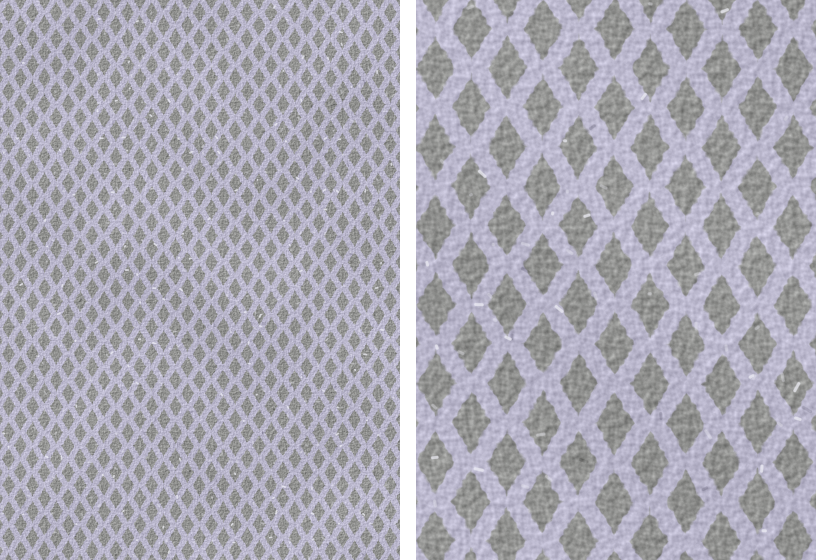
Left: the whole. Right: its middle third, enlarged.
A WebGL 2 fragment shader for this pattern:

```glsl
#version 300 es
precision highp float;
// Lilac lattice printed over grey paper: staggered upright diamonds show through.
// Two offset diamond grids form the lattice; cellular noise gives embossed grain,
// ragged ink edges and tone, and scattered short fibres add bright flecks.
uniform vec2 u_resolution;
out vec4 fragColor;

vec2 hash2(vec2 p) {
    vec3 q = fract(p.xyx * vec3(0.1031, 0.1030, 0.0973));
    q += dot(q, q.yzx + 33.33);
    return fract((q.xx + q.yz) * q.zy);
}

// Distance to the nearest jittered cell point
float cellular(vec2 p) {
    vec2 cell = floor(p);
    float nearest = 2.0;
    for (int y = -1; y <= 1; y++)
        for (int x = -1; x <= 1; x++) {
            vec2 c = cell + vec2(x, y);
            nearest = min(nearest, length(c + hash2(c) - p));
        }
    return nearest;
}

// Grain lit from the upper left
float emboss(vec2 p) {
    return cellular(p + vec2(0.3, -0.3)) - cellular(p - vec2(0.3, -0.3));
}

// Signed distance to the nearest diamond of one rectangular grid
float diamondGrid(vec2 p, vec2 pitch, vec2 radius) {
    vec2 q = abs(mod(p + 0.5 * pitch, pitch) - 0.5 * pitch);
    return (dot(q / radius, vec2(1.0)) - 1.0) * radius.x * radius.y / length(radius);
}

// Sparse bright fibres, each a short line at a random angle
float flecks(vec2 p, float scale, float density, float pixel) {
    vec2 cell = floor(p * scale);
    vec2 rnd = hash2(cell + 71.0);
    vec2 shape = hash2(cell + 193.0);
    vec2 d = (fract(p * scale) - 0.25 - 0.5 * rnd) / scale;
    float angle = 6.2832 * shape.x;
    vec2 dir = vec2(cos(angle), sin(angle));
    float along = clamp(dot(d, dir), -0.0025 * shape.y, 0.0025 * shape.y);
    float mask = 1.0 - smoothstep(0.0004, 0.0008 + pixel, length(d - dir * along));
    return mask * step(hash2(cell + 37.0).y, density);
}

void main() {
    vec2 p = (gl_FragCoord.xy - 0.5 * u_resolution) / u_resolution.y;
    float pixel = 1.0 / u_resolution.y;

    // Staggered diamonds with slightly ragged edges
    vec2 pitch = vec2(0.0426, 0.0469);
    vec2 radius = vec2(0.0114, 0.0188);
    vec2 g = p - vec2(-0.001, 0.1025);
    g += 0.0003 * vec2(sin(p.y * 31.0 + 4.0 * p.x), sin(p.x * 27.0 - 5.0 * p.y));
    float d = min(diamondGrid(g, pitch, radius), diamondGrid(g + 0.5 * pitch, pitch, radius));
    d += 0.0022 * (cellular(p * 210.0 + 9.0) - 0.43);
    float lattice = smoothstep(-0.0005 - 0.5 * pixel, 0.0005 + 0.5 * pixel, d);

    // Paper grain at two sizes, and broad drifting tone
    float grain = 0.10 * emboss(p * 210.0) + 0.08 * emboss(p * 390.0 + 17.0);
    float tone = 0.008 * sin(p.x * 9.0 + 3.0 * sin(p.y * 7.0))
               + 0.006 * sin(p.y * 23.0 + 2.0 * sin(p.x * 17.0));
    float blotch = 0.03 * (cellular(p * 60.0) - 0.43);

    vec3 grey = vec3(0.570, 0.572, 0.565) + 1.15 * grain + blotch;
    vec3 lilac = vec3(0.730, 0.718, 0.803) + 0.9 * grain + 0.5 * blotch;
    vec3 color = mix(grey, lilac, lattice) + tone;

    // Dark pits and bright fibres
    color -= 0.10 * flecks(p + 3.7, 46.0, 0.08, pixel);
    float shine = max(flecks(p, 42.0, 0.10, pixel), 0.5 * flecks(p + 1.3, 64.0, 0.12, pixel));
    color = mix(color, vec3(0.93, 0.93, 0.96), 0.75 * shine);

    fragColor = vec4(clamp(color, 0.0, 1.0), 1.0);
}
```
